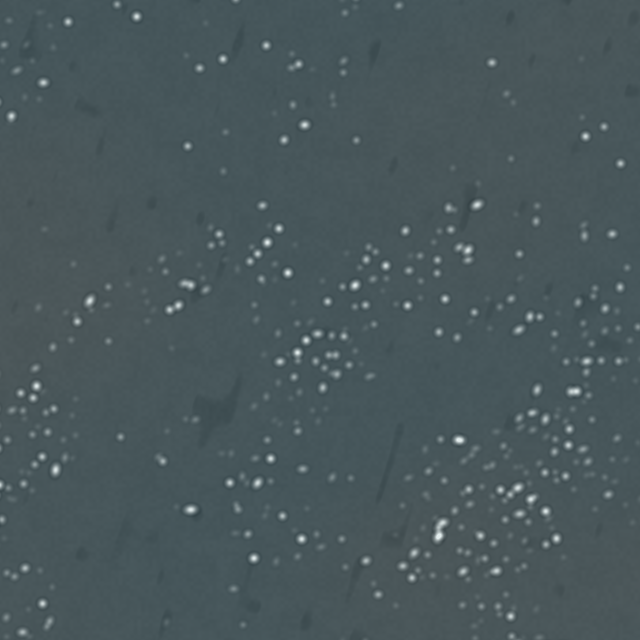
This texture is drawn by a WebGL 1 fragment shader. Its source:

```glsl
precision highp float;
// Pale specks scattered in loose drifts over a dark slate surface.
uniform vec2 u_resolution;

float hash(vec2 p) {
  vec3 q = fract(p.xyx * vec3(0.1031, 0.1030, 0.0973));
  q += dot(q, q.yzx + 33.33);
  return fract((q.x + q.y) * q.z);
}

float noise(vec2 p) {
  vec2 i = floor(p);
  vec2 f = fract(p);
  f = f * f * (3.0 - 2.0 * f);
  return mix(mix(hash(i), hash(i + vec2(1.0, 0.0)), f.x),
             mix(hash(i + vec2(0.0, 1.0)), hash(i + 1.0), f.x), f.y);
}

vec2 rotate(vec2 p, float angle) {
  float c = cos(angle);
  float s = sin(angle);
  return vec2(c * p.x + s * p.y, c * p.y - s * p.x);
}

// Chance of a speck: tilted clusters, thicker low down, sparse at upper right
float speckDensity(vec2 p) {
  float cluster = noise(rotate(p, 0.35) * vec2(6.5, 9.0) + 17.0);
  float chance = 0.035 + 0.66 * smoothstep(0.35, 0.82, cluster);
  float bare = smoothstep(0.55, 0.85, p.x) * smoothstep(0.4, 0.65, p.y);
  return chance * mix(1.2, 0.55, p.y) * (1.0 - 0.75 * bare);
}

// Sum of soft specks, each with a faint dark rim
float specks(vec2 p) {
  const float cells = 48.0;
  vec2 home = floor(p * cells);
  float light = 0.0;
  for (int y = -1; y <= 1; y++) {
    for (int x = -1; x <= 1; x++) {
      vec2 cell = home + vec2(float(x), float(y));
      vec2 jitter = vec2(hash(cell + 71.0), hash(cell + 137.0));
      vec2 center = (cell + jitter) / cells;
      float present = step(hash(cell + 211.0), speckDensity(center));
      float strength = pow(hash(cell + 307.0), 2.2);
      float radius = mix(0.0042, 0.0054, strength);
      float stretch = 1.0 + 0.5 * pow(hash(cell + 401.0), 3.0);
      vec2 d = rotate(p - center, 0.8 + 1.6 * (hash(cell + 503.0) - 0.5));
      float q = length(d / vec2(stretch, 1.0)) / radius;
      float core = exp(-q * q);
      float rim = 0.07 * exp(-6.0 * (q - 1.95) * (q - 1.95));
      light += present * mix(0.1, 1.0, strength) * (core - rim);
    }
  }
  return light;
}

void main() {
  vec2 p = gl_FragCoord.xy / u_resolution.y;

  // Slate ground with broad tints and fine grain
  float tint = noise(rotate(p, 0.5) * vec2(3.0, 5.0) + 5.0);
  vec3 color = mix(vec3(0.272, 0.337, 0.355), vec3(0.298, 0.341, 0.350), tint);
  color += 0.010 * (noise(p * 34.0) - 0.5) + 0.016 * (noise(p * 170.0) - 0.5);

  // Rare dark smudges
  float smudge = noise(rotate(p, -0.3) * vec2(38.0, 18.0) + 90.0);
  color -= 0.035 * smoothstep(0.84, 0.98, smudge);

  float light = specks(p);
  color = mix(color, vec3(0.89, 0.93, 0.93), clamp(light, -0.08, 1.0));
  gl_FragColor = vec4(color, 1.0);
}
```
